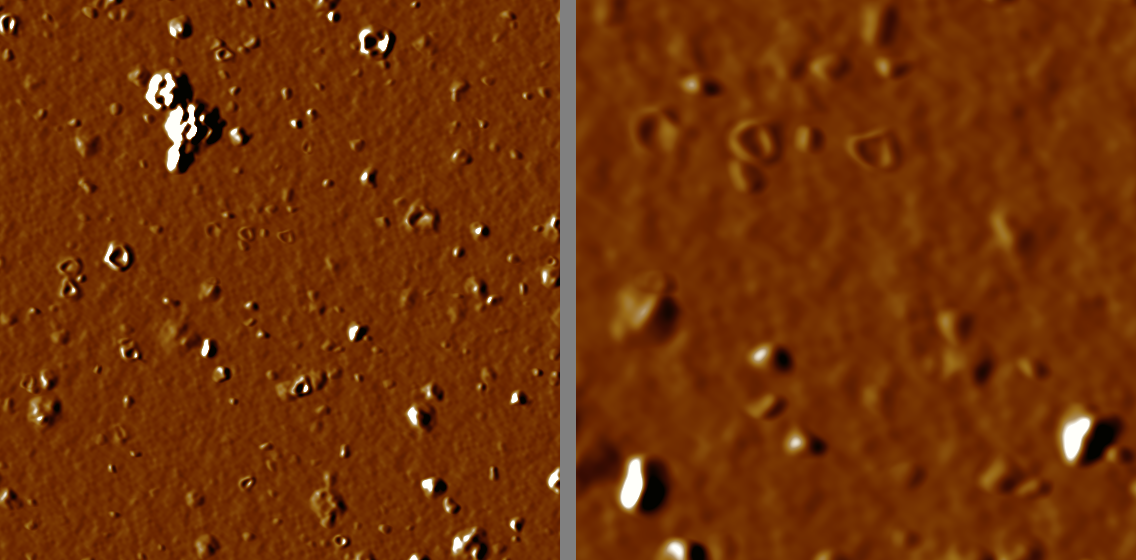
Left, the full canvas; right, a detail of the centre.
A three.js fragment shader for this texture:

```glsl
// Rust-brown ground strewn with rough mounds and pits, lit low from the left.
// A height field of scattered domes and fine grain is built from hashes,
// and its slope along the light picks a colour from a black-rust-white ramp.
varying vec2 vUv;

vec3 hash3(vec2 cell) {
  vec3 q = fract(cell.xyx * vec3(0.1031, 0.1030, 0.0973));
  q += dot(q, q.yxz + 33.33);
  return fract((q.xxy + q.yzz) * q.zyx);
}

float noise(vec2 p) {
  vec2 i = floor(p), f = fract(p);
  vec2 u = f * f * f * (f * (f * 6.0 - 15.0) + 10.0);
  float low = mix(hash3(i).x, hash3(i + vec2(1.0, 0.0)).x, u.x);
  float high = mix(hash3(i + vec2(0.0, 1.0)).x, hash3(i + vec2(1.0)).x, u.x);
  return mix(low, high, u.y);
}

// Smooth cap: 1 at the centre, 0 from distance 1 outwards
float dome(float d) {
  float cap = max(1.0 - d * d, 0.0);
  return cap * cap;
}

// Random mounds on a jittered grid; a share of them is hollowed into pits
float mounds(vec2 p, float cells, float share, float pits, vec2 radii, vec2 steepness) {
  vec2 home = floor(p * cells);
  float height = 0.0;
  for (int y = -1; y <= 1; y++) {
    for (int x = -1; x <= 1; x++) {
      vec2 cell = home + vec2(float(x), float(y));
      vec3 place = hash3(cell + cells * 3.7 + 19.0);
      vec3 form = hash3(cell + cells * 5.3 + 71.0);
      float present = step(place.z, share);
      float radius = mix(radii.x, radii.y, form.x);
      float d = length(p - (cell + place.xy) / cells) / radius;
      float pit = step(form.z, pits) * 1.3 * dome(d * 1.6);
      float steep = mix(steepness.x, steepness.y, form.y * form.y);
      height += present * steep * radius * (dome(d) - pit);
    }
  }
  return height;
}

// One ragged chain of tall boulders in the upper left
float outcrop(vec2 p) {
  float height = 0.0;
  for (int i = 0; i < 3; i++) {
    float k = float(i);
    vec2 centre = vec2(0.305 + 0.042 * sin(k * 1.4), 0.835 - 0.058 * k);
    float radius = 0.042 + 0.014 * sin(k * 2.2);
    height += 1.2 * radius * dome(length(p - centre) / radius);
  }
  return height;
}

float terrain(vec2 p) {
  // Turned axes keep the noise grids from showing
  vec2 turned = mat2(0.82, 0.57, -0.57, 0.82) * p;
  vec2 tilted = mat2(0.45, -0.89, 0.89, 0.45) * p;
  // Warp and lumps break up the round outlines
  vec2 warp = vec2(noise(turned * 50.0), noise(tilted * 50.0 + 40.0)) - 0.5;
  vec2 q = p + 0.011 * warp;
  float lumps = 0.5 + noise(turned * 75.0 + 13.0);
  float rocks = outcrop(q)
    + mounds(q, 7.0, 0.36, 0.35, vec2(0.022, 0.040), vec2(0.25, 1.0))
    + mounds(q, 13.0, 0.34, 0.2, vec2(0.014, 0.025), vec2(0.15, 0.85))
    + mounds(q, 27.0, 0.30, 0.0, vec2(0.008, 0.014), vec2(0.08, 0.45));
  float grain = 0.0016 * noise(turned * 42.0 + 7.0)
    + 0.0011 * noise(tilted * 75.0) + 0.0008 * noise(turned * 125.0 + 31.0);
  return rocks * lumps + grain;
}

// Part of the way from one tone to the next, clamped
float between(float low, float high, float t) {
  return clamp((t - low) / (high - low), 0.0, 1.0);
}

vec3 ramp(float light) {
  vec3 shadow = vec3(0.01, 0.01, 0.0);
  vec3 umber = vec3(0.23, 0.05, 0.01);
  vec3 rust = vec3(0.42, 0.145, 0.0);
  vec3 sienna = vec3(0.48, 0.22, 0.01);
  vec3 ochre = vec3(0.61, 0.42, 0.09);
  vec3 sand = vec3(0.67, 0.55, 0.36);
  vec3 color = mix(shadow, umber, between(-0.80, -0.38, light));
  color = mix(color, rust, between(-0.38, -0.06, light));
  color = mix(color, sienna, between(-0.06, 0.07, light));
  color = mix(color, ochre, between(0.07, 0.31, light));
  color = mix(color, sand, between(0.31, 0.50, light));
  return mix(color, vec3(1.0, 1.0, 0.98), between(0.50, 0.75, light));
}

void main() {
  // Slope along the light, over a step that sets the softness
  float reach = 0.0036;
  vec2 toward = reach * normalize(vec2(1.0, -0.2));
  float slope = (terrain(vUv + toward) - terrain(vUv - toward)) / (2.0 * reach);
  gl_FragColor = vec4(ramp(slope), 1.0);
}
```
